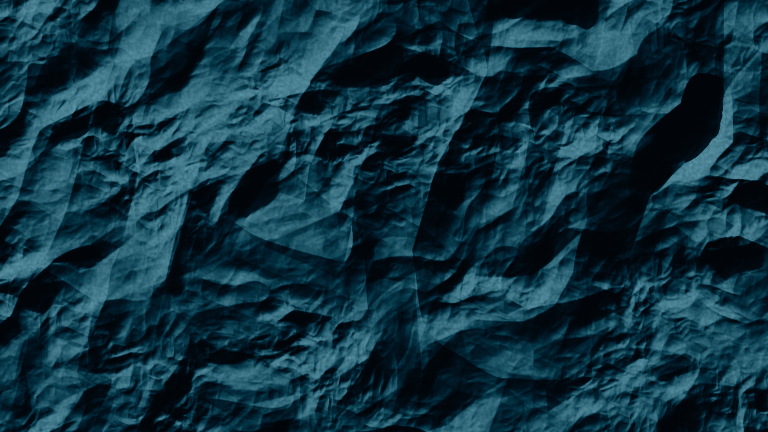
Write a Shadertoy shader that draws this texture.

```glsl
// Crumpled dark teal paper, raked by low light from the upper left.

const vec2 LIGHT_DIR = vec2(-0.55, 0.835);  // direction towards the light
const float LIGHT_SLOPE = 0.8;              // rise of a light ray per unit length
const float SIMPLEX_SKEW = 0.366025;        // square grid to triangle grid

vec2 hash2(vec2 p) {
    vec3 a = fract(p.xyx * vec3(0.1031, 0.1030, 0.0973));
    a += dot(a, a.yzx + 33.33);
    return fract((a.xx + a.yz) * a.zy);
}

mat2 rotation(float angle) {
    float c = cos(angle), s = sin(angle);
    return mat2(c, s, -s, c);
}

float cornerGradient(vec2 cell, vec2 corner, vec2 f) {
    return dot(hash2(cell + corner) * 2.0 - 1.0, f - corner);
}

float gradientNoise(vec2 p) {
    vec2 cell = floor(p), f = p - cell;
    vec2 u = f * f * f * (f * (f * 6.0 - 15.0) + 10.0);
    float low = mix(cornerGradient(cell, vec2(0, 0), f), cornerGradient(cell, vec2(1, 0), f), u.x);
    float high = mix(cornerGradient(cell, vec2(0, 1), f), cornerGradient(cell, vec2(1, 1), f), u.x);
    return 1.4 * mix(low, high, u.y);
}

// Two random heights, interpolated linearly over triangles: flat facets
vec2 facets(vec2 p) {
    vec2 skewed = p + (p.x + p.y) * SIMPLEX_SKEW;
    vec2 cell = floor(skewed), f = skewed - cell;
    vec2 middle = f.x > f.y ? vec2(1, 0) : vec2(0, 1);
    float high = max(f.x, f.y), low = min(f.x, f.y);
    vec2 heights = hash2(cell) * (1.0 - high)
                 + hash2(cell + middle) * (high - low)
                 + hash2(cell + 1.0) * low;
    return heights * 2.0 - 1.0;
}

// Sharp crests with curved flanks plus flat facets, kinked by a faceted bend
float crumple(vec2 p, float bend) {
    vec2 kinked = p + bend * facets(p * 0.8 + 31.7);
    return 0.6 * facets(kinked).x - 0.9 * abs(gradientNoise(kinked + 77.0));
}

// Ever smaller folds, which fade out on the smoother parts of the sheet
float paperHeight(vec2 p, int octaves) {
    vec2 q = rotation(-0.58) * p;
    q.x *= 0.88;
    q += 0.04 * vec2(gradientNoise(p * 3.0 + 5.3), gradientNoise(p * 3.0 + 17.9));
    float roughness = smoothstep(-0.4, 0.4, gradientNoise(p * 3.7 + 51.0));
    float decay = mix(0.28, 0.44, roughness);
    float height = -0.06 * abs(gradientNoise(q * 2.6 + 40.0));
    float amplitude = 0.116, frequency = 4.3;
    for (int i = 0; i < octaves; i++) {
        height += amplitude * crumple(q * frequency + 60.0 + 13.0 * float(i), 0.45);
        q = rotation(0.9) * q;
        amplitude *= decay;
        frequency *= 2.1;
    }
    return height;
}

// Slope of the sheet that faces the light
float facingSlope(vec2 p, float stepSize) {
    vec2 offset = LIGHT_DIR * stepSize;
    return (paperHeight(p - offset, 4) - paperHeight(p + offset, 4)) / (2.0 * stepSize);
}

// How much higher folds block the ray towards the light, 0 to 1
float castShadow(vec2 p, float height, float reach) {
    const int STEPS = 16;
    float blocked = -1.0;
    for (int i = 1; i <= STEPS; i++) {
        float t = float(i) / float(STEPS);
        float distanceAlong = reach * t * t;
        float ray = height + LIGHT_SLOPE * distanceAlong;
        blocked = max(blocked, paperHeight(p + LIGHT_DIR * distanceAlong, 3) - ray);
    }
    return smoothstep(0.0, 0.011, blocked);
}

float glow(vec2 p, vec2 center, float radius) {
    vec2 d = (p - center) / radius;
    return exp(-dot(d, d));
}

// Fine speckle of the paper fibres
float fibres(vec2 p) {
    return 0.6 * gradientNoise(p * 143.0) + 0.4 * gradientNoise(rotation(0.7) * p * 85.0);
}

// Teal ink: red only appears in the lighter tones
vec3 tealTone(float green) {
    float x = green - 0.22;
    float red = 0.5 * (x + sqrt(x * x + 0.002));
    float blue = green + 0.07 * (1.0 - exp(-14.0 * green));
    return vec3(red, green, blue);
}

void mainImage(out vec4 fragColor, in vec2 fragCoord) {
    vec2 p = fragCoord / iResolution.y;
    float height = paperHeight(p, 3);

    // Folds, crests and broad pools of light
    float light = facingSlope(p, 0.0025) + 1.5 * (height + 0.07);
    light += 0.4 * glow(p, vec2(0.4, 0.72), 0.4) + 0.3 * glow(p, vec2(1.7, 0.1), 0.25);
    light -= 0.3 * glow(p, vec2(1.3, 0.38), 0.4);
    light += 0.15 * gradientNoise(p * 2.0 + 8.0);

    // Tone curve with deep shadows
    float tone = 1.0 / (1.0 + exp(-2.1 * light));
    tone *= mix(1.0, 0.33, castShadow(p, height, 0.13));
    float green = 0.02 + 0.5 * tone * tone;
    green *= 1.0 + 0.2 * fibres(p);

    fragColor = vec4(tealTone(green), 1.0);
}
```
